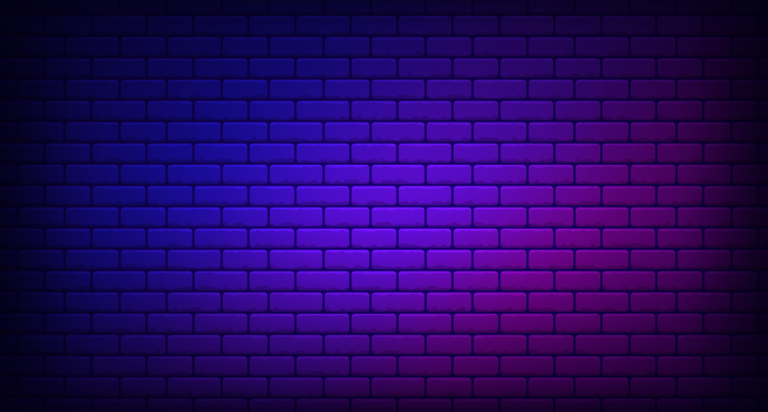
A WebGL 2 fragment shader for this texture:

```glsl
#version 300 es
precision highp float;
uniform vec2 u_resolution;
out vec4 outColor;

// Lengths are fractions of the canvas height
const float ROW = 0.05165;
const float LONG_BRICK = 0.1335;
const float PAIR = 0.2475;
const float ROW_SHIFT = 0.065;
const vec2 WALL_ORIGIN = vec2(0.717, 0.551);

// Light colours
const vec3 BLUE = vec3(0.12, 0.07, 0.80);
const vec3 VIOLET = vec3(0.37, 0.05, 0.78);
const vec3 MAGENTA = vec3(0.56, 0.01, 0.60);

float hash(float n) {
    float a = fract(n * 0.1031);
    a *= a + 33.33;
    return fract(a * (a + a));
}

float waveNoise(float x, float seed) {
    float cell = floor(x);
    float f = x - cell;
    f = f * f * (3.0 - 2.0 * f);
    return mix(hash(cell + seed), hash(cell + 1.0 + seed), f);
}

float roundedBox(vec2 p, vec2 halfSize, float radius) {
    vec2 q = abs(p) - halfSize + vec2(radius);
    return length(max(q, vec2(0.0))) + min(max(q.x, q.y), 0.0) - radius;
}

float cover(float d, float soft) {
    return clamp(0.5 - 0.5 * d / soft, 0.0, 1.0);
}

// Position from the brick centre (xy), brick width (z) and seed (w)
vec4 brickCell(vec2 p) {
    vec2 q = p - WALL_ORIGIN;
    float row = floor(q.y / ROW);
    float odd = row - 2.0 * floor(row * 0.5);
    q.x += ROW_SHIFT * (1.0 - odd);
    float pair = floor(q.x / PAIR);
    float x = q.x - pair * PAIR;
    float second = step(LONG_BRICK, x);
    float width = mix(LONG_BRICK, PAIR - LONG_BRICK, second);
    x -= second * LONG_BRICK + width * 0.5;
    float y = q.y - (row + 0.5) * ROW;
    return vec4(x, y, width, row * 7.3 + pair * 31.7 + second * 13.1 + 400.0);
}

// Blue upper left, violet middle, magenta lower right
vec3 lightHue(vec2 c) {
    float t = c.x * 0.80 - c.y * 0.40;
    vec3 hue = mix(VIOLET, BLUE, smoothstep(0.0, 0.62, -t));
    return mix(hue, MAGENTA, smoothstep(0.0, 0.50, t));
}

float lightAmount(vec2 c, vec2 uv) {
    vec2 inset = min(uv, vec2(1.0) - uv);
    float sides = smoothstep(-0.06, 0.13, inset.x);
    float ends = smoothstep(-0.10, 0.09, inset.y);
    return exp(-1.28 * dot(c, c)) * sides * ends;
}

void main() {
    vec2 uv = gl_FragCoord.xy / u_resolution;
    vec2 p = gl_FragCoord.xy / u_resolution.y;
    float soft = 0.75 / u_resolution.y;

    // Coloured light falling on the wall
    vec2 fromLight = (uv - vec2(0.52, 0.475)) * 2.0;
    float light = lightAmount(fromLight, uv);
    vec3 face = vec3(0.010, 0.002, 0.075) + lightHue(fromLight) * light * 0.96;
    vec3 mortar = vec3(0.010, 0.0, 0.070) + vec3(0.085, 0.0, 0.36) * light;

    // Brick outline
    vec4 cell = brickCell(p);
    vec2 halfSize = vec2(cell.z, ROW) * 0.5 - vec2(0.0026);
    float edge = roundedBox(cell.xy, halfSize, 0.0085);
    float brick = cover(edge, soft);

    // Wavy lit top and scalloped dark foot
    float fromTop = halfSize.y - cell.y;
    float fromFoot = halfSize.y + cell.y;
    float topWave = 0.0035 + 0.0045 * waveNoise(cell.x * 90.0, cell.w);
    float footWave = 0.0010 + 0.0105 * waveNoise(cell.x * 85.0, cell.w + 57.0);
    float lit = cover(fromTop - topWave, soft);
    float shade = cover(fromFoot - footWave, soft);
    float rim = cover(abs(edge + 0.0022) - 0.0012, soft);

    // Surface shading
    float slope = cell.y / ROW;
    vec3 color = face * (1.0 + 0.10 * slope);
    vec3 highlight = face * 1.22 + vec3(0.03, 0.02, 0.05) * light;
    color = mix(color, highlight, lit * 0.8);
    color = mix(color, face * 0.78, shade);
    color *= 1.0 + rim * 0.24 * slope;
    outColor = vec4(mix(mortar, color, brick), 1.0);
}
```
